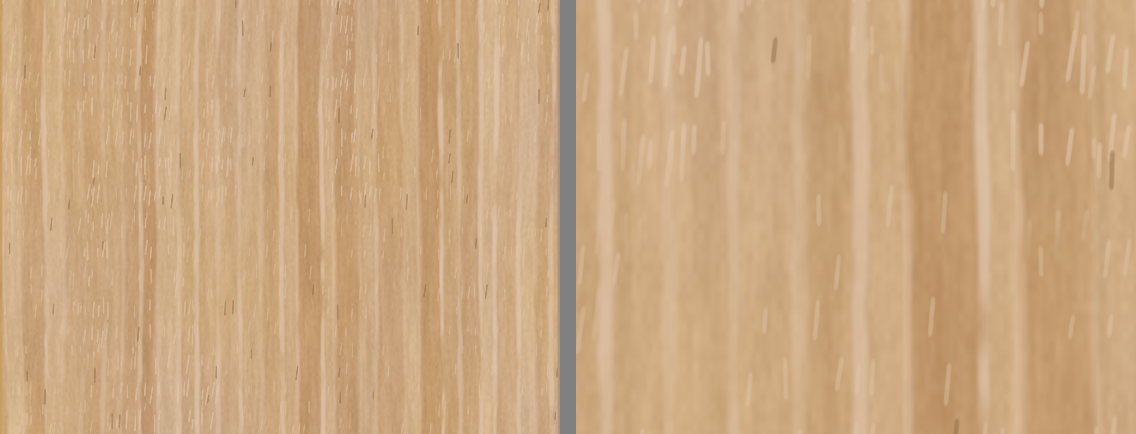
Left, the full canvas; right, a detail of the centre.
Give the GLSL for this texture, as a WebGL 2 fragment shader.

```glsl
#version 300 es
precision highp float;

uniform vec2 u_resolution;
out vec4 fragColor;

const float STRIPS_PER_HEIGHT = 22.0;

float hash(vec2 p) {
    vec3 q = fract(vec3(p.xyx) * 0.1031);
    q += dot(q, q.yzx + 33.33);
    return fract((q.x + q.y) * q.z);
}

float noise(vec2 p) {
    vec2 cell = floor(p);
    vec2 f = fract(p);
    f = f * f * (3.0 - 2.0 * f);
    float low = mix(hash(cell), hash(cell + vec2(1, 0)), f.x);
    float high = mix(hash(cell + vec2(0, 1)), hash(cell + vec2(1, 1)), f.x);
    return mix(low, high, f.y);
}

// Left border of a strip, jittered within its slot
float stripBorder(float id) {
    return id + 0.45 * hash(vec2(id, 7.0));
}

// Scattered short strokes, each kept inside its own grid cell
float strokes(vec2 p, vec2 cellSize, float density, float width, float seed) {
    vec2 id = floor(p / cellSize) + seed;
    vec2 local = (fract(p / cellSize) - 0.5) * cellSize;
    local.x -= (hash(id + 3.1) - 0.5) * cellSize.x * 0.45;
    local.y -= (hash(id + 5.7) - 0.5) * cellSize.y * 0.3;
    float halfLength = cellSize.y * mix(0.1, 0.3, hash(id + 9.2));
    float slant = mix(-0.03, 0.16, hash(id + 12.4));
    float across = abs(local.x - local.y * slant);
    float along = max(abs(local.y) - halfLength, 0.0);
    float d = length(vec2(across, along * 0.5));
    return step(hash(id), density) * (1.0 - smoothstep(width * 0.3, width, d));
}

// Flat wood tone of one strip
vec3 stripTone(float id) {
    vec3 dark = vec3(0.755, 0.595, 0.430);
    vec3 medium = vec3(0.785, 0.640, 0.480);
    vec3 light = vec3(0.820, 0.695, 0.550);
    float pick = 0.65 * hash(vec2(id, 21.0)) + 0.35 * mod(id, 2.0);
    vec3 tone = mix(dark, medium, smoothstep(0.1, 0.45, pick));
    return mix(tone, light, smoothstep(0.45, 0.85, pick));
}

void main() {
    vec2 p = gl_FragCoord.xy / u_resolution.y;
    float aspect = u_resolution.x / u_resolution.y;

    // Slow bends and slightly ragged strip borders
    float bend = (noise(vec2(p.x * 5.0, p.y * 2.5)) - 0.5) * 0.016;
    float ragged = (noise(vec2(p.x * 40.0, p.y * 28.0)) - 0.5) * 0.003;
    float s = (p.x + bend + ragged) * STRIPS_PER_HEIGHT + 5.0;
    float id = floor(s);
    id -= step(s, stripBorder(id));
    float fromLeft = s - stripBorder(id);
    float toRight = stripBorder(id + 1.0) - s;

    // Strips blend softly at their borders
    float soft = 0.06;
    vec3 color = stripTone(id);
    color = mix(color, stripTone(id - 1.0), 0.5 - 0.5 * smoothstep(0.0, soft, fromLeft));
    color = mix(color, stripTone(id + 1.0), 0.5 - 0.5 * smoothstep(0.0, soft, toRight));

    // Drifting tint, from pinkish to golden
    float tint = noise(p * vec2(9.0, 3.0) + 40.0) - 0.5;
    color += tint * vec3(0.012, 0.004, -0.035);

    // Long fibres and fine speckle
    float broad = noise(vec2(s * 3.5, p.y * 5.0)) - 0.5;
    float fibre = noise(vec2(s * 9.0, p.y * 20.0 + 13.0)) - 0.5;
    float speckle = noise(p * vec2(230.0, 130.0)) - 0.5;
    color += vec3(0.90, 1.0, 1.08) * (broad * 0.045 + fibre * 0.040 + speckle * 0.030);

    // Pale glue lines that fade and swell along the strip
    float nearest = min(fromLeft, toRight);
    float lineId = fromLeft < toRight ? id : id + 1.0;
    float swell = noise(vec2(lineId * 7.3, p.y * 7.0));
    float patchy = noise(vec2(lineId * 3.7 + 60.0, p.y * 24.0));
    float lineWidth = mix(0.10, 0.24, swell);
    float strength = mix(0.25, 1.0, hash(vec2(lineId, 33.0)));
    strength *= smoothstep(0.05, 0.7, 0.6 * swell + 0.4 * patchy);
    float glue = 1.0 - smoothstep(lineWidth * 0.2, lineWidth, nearest);
    color = mix(color, vec3(0.875, 0.770, 0.670), glue * strength * 0.85);

    // Pale slivers gather in some columns, dark pores are rare
    float gather = smoothstep(0.35, 0.75, noise(vec2(p.x * 14.0, p.y * 3.0) + 80.0));
    float pale = strokes(p, vec2(0.011, 0.065), 0.5, 0.0028, 11.0) * gather;
    pale = max(pale, 0.7 * strokes(p + 0.37, vec2(0.014, 0.045), 0.16, 0.0026, 57.0));
    float pore = strokes(p + 0.19, vec2(0.020, 0.050), 0.045, 0.0028, 91.0);
    color = mix(color, vec3(0.880, 0.780, 0.670), pale * 0.6);
    color = mix(color, vec3(0.560, 0.420, 0.270), pore * 0.5);

    // Worn side edges: golden on the left, grey on the right
    float leftEdge = 1.0 - smoothstep(0.002, 0.008, p.x);
    float rightEdge = 1.0 - smoothstep(0.002, 0.008, aspect - p.x);
    color = mix(color, vec3(0.780, 0.600, 0.340), leftEdge * 0.7);
    color = mix(color, vec3(0.620, 0.540, 0.440), rightEdge * 0.7);

    fragColor = vec4(clamp(color, 0.0, 1.0), 1.0);
}
```
